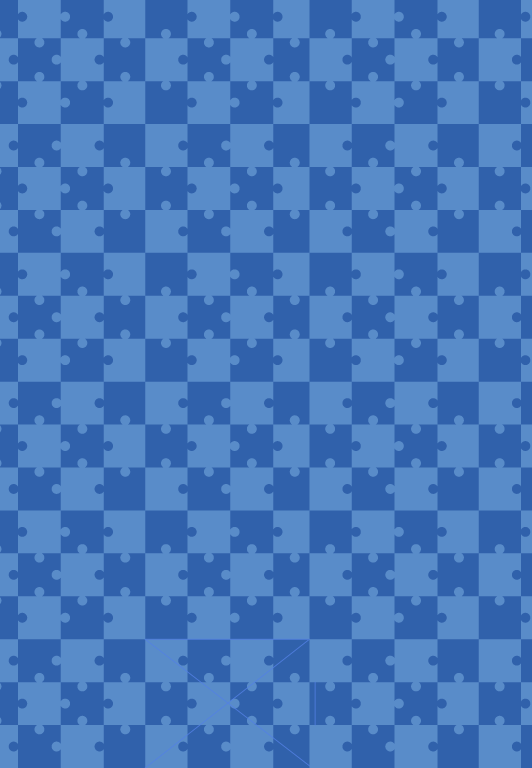
This pattern is drawn by a Shadertoy shader. Its source:

```glsl
// 1.0 on light pieces, 0.0 on dark ones; one unit is one piece
float lightPiece(vec2 p) {
    // The right-hand blocks overlap their neighbour slightly
    if (p.x > 7.207) p.x += 0.123;

    // Blocks four pieces wide, trimmed at the sides
    vec2 q = vec2(mod(p.x - 3.382, 3.948) + 0.016, p.y);
    vec2 cell = floor(q);
    vec2 seam = floor(q + 0.5);
    vec2 offset = abs(q - seam);
    vec2 mid = fract(q) - 0.5;
    float tone = 1.0 - mod(cell.x + cell.y, 2.0);

    // Side knobs: dark on odd seams, light on the middle one
    bool sideKnob = length(vec2(offset.x - 0.1, mid.y)) < 0.115;
    if (sideKnob && seam.x > 0.5 && seam.x < 3.5)
        tone = 1.0 - mod(seam.x, 2.0);

    // Top and bottom knobs: always light, absent on every third seam
    bool endKnob = length(vec2(mid.x, offset.y - 0.1)) < 0.115;
    if (endKnob && mod(seam.y, 3.0) > 0.5)
        tone = 1.0;

    return tone;
}

float segmentDistance(vec2 p, vec2 a, vec2 b) {
    vec2 ab = b - a;
    float t = clamp(dot(p - a, ab) / dot(ab, ab), 0.0, 1.0);
    return length(p - a - ab * t);
}

void mainImage(out vec4 fragColor, in vec2 fragCoord) {
    float pixel = 17.89 / iResolution.y;
    vec2 p = fragCoord * pixel;

    // Average a 4x4 grid of samples for smooth edges
    float coverage = 0.0;
    for (int i = 0; i < 16; i++) {
        vec2 jitter = (vec2(i % 4, i / 4) - 1.5) / 4.0;
        coverage += lightPiece(p + jitter * pixel) / 16.0;
    }
    vec3 color = mix(vec3(0.19, 0.38, 0.67), vec3(0.35, 0.55, 0.79), coverage);

    // Thin crossed guide lines over one block
    float guide = segmentDistance(p, vec2(3.38, 3.0), vec2(7.21, 3.0));
    guide = min(guide, segmentDistance(p, vec2(3.38, 3.0), vec2(7.21, 0.05)));
    guide = min(guide, segmentDistance(p, vec2(3.38, 0.0), vec2(7.21, 3.0)));
    guide = min(guide, segmentDistance(p, vec2(7.34, 1.0), vec2(7.34, 2.0)));
    float line = 1.0 - smoothstep(0.012 - 0.5 * pixel, 0.012 + 0.5 * pixel, guide);
    color = mix(color, vec3(0.32, 0.5, 0.89), 0.75 * line);

    fragColor = vec4(color, 1.0);
}
```
